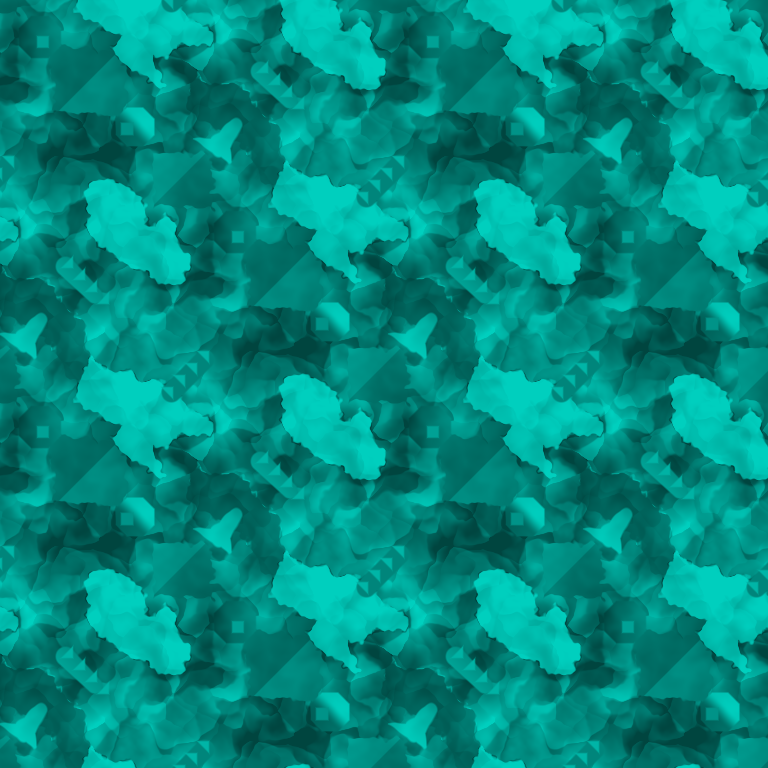
Give the GLSL for this texture, as a three.js fragment shader.

```glsl
varying vec2 vUv;

const float TILES = 3.938;     // half repeats across the canvas
const float SOFT = 0.006;      // edge smoothing in tile units
const float WARP = 0.06;       // crumpling of the facets
const float RAGGED = 0.05;     // raggedness of torn outlines
const float PITCH = 0.0615;    // spacing of the sawteeth
const float BASE_TONE = 0.49;
const float LIGHT_TONE = 0.75;
const float CONTRAST = 1.1;
const vec3 TEAL = vec3(0.0, 1.0, 0.92);

// Diagonal lattice: cell coordinates and nearest repeat
vec2 toCell(vec2 p) { return vec2(p.x + p.y, p.x - p.y) * 0.5; }
vec2 around(vec2 p, vec2 centre) {
  vec2 k = toCell(p - centre);
  return 2.0 * toCell(k - floor(k + 0.5));
}

vec2 hash2(vec2 c, float period) {
  c = floor(mod(c + 0.5, period));
  vec2 s = vec2(dot(c, vec2(127.1, 311.7)), dot(c, vec2(269.5, 183.3))) + period;
  return fract(sin(s) * 43758.55) * 2.0 - 1.0;
}

// Periodic gradient noise
float noise(vec2 k, float n) {
  vec2 p = k * n, i = floor(p), f = p - i;
  vec2 u = f * f * (3.0 - 2.0 * f), e = vec2(1.0, 0.0);
  float low = mix(dot(hash2(i, n), f), dot(hash2(i + e, n), f - e), u.x);
  float high = mix(dot(hash2(i + e.yx, n), f - e.yx), dot(hash2(i + 1.0, n), f - 1.0), u.x);
  return mix(low, high, u.y);
}
vec2 noise2(vec2 k, float n) { return vec2(noise(k, n), noise(k + 0.37, n)); }

// Tilted facets with softly joined borders
float facets(vec2 k, float n) {
  vec2 p = k * n, i = floor(p);
  float total = 0.0, weight = 0.0;
  for (int j = 0; j < 9; j++) {
    vec2 c = i + vec2(mod(float(j), 3.0), floor((float(j) + 0.5) / 3.0)) - 1.0;
    vec2 h = hash2(c, n), d = p - c - 0.5 - 0.4 * h;
    float w = exp(-50.0 * dot(d, d));
    total += w * (0.5 * h.x + dot(h.yx, d));
    weight += w;
  }
  return total / max(weight, 1e-30);
}

// Ramps that end in sharp creases
float creases(float x) {
  float s = fract(x);
  return s * (1.0 - smoothstep(0.92, 1.0, s)) - 0.46;
}

// Shape distances
float taper(vec2 p, vec2 a, vec2 b, float ra, float rb) {
  vec2 d = b - a;
  float t = clamp(dot(p - a, d) / dot(d, d), 0.0, 1.0);
  return length(p - a - d * t) - mix(ra, rb, t);
}
float box(vec2 p, vec2 size) { vec2 d = abs(p) - size; return max(d.x, d.y); }
float octagon(vec2 p, float r) { return max(box(p, vec2(r)), (abs(p.x) + abs(p.y)) * 0.707 - r); }
float teeth(vec2 p) {
  float d = 1.0;
  for (int i = 0; i < 4; i++) {
    vec2 t = p - (float(i) - 1.0) * PITCH * vec2(1.0, -1.0);
    d = min(d, max(max(t.x, -t.y), (t.y - t.x - PITCH) * 0.707));
  }
  return d;
}
float fill(float d) { return 1.0 - smoothstep(-SOFT, SOFT, d); }
float glow(vec2 p, vec2 c, float r) { return 1.0 - smoothstep(0.0, r, length(around(p, c))); }

void main() {
  vec2 q = (vUv - vec2(0.0, 1.0)) * TILES, k = toCell(q);

  // Crumpled ground with broad light and shadow
  vec2 bend = noise2(k, 6.0), crinkle = noise2(k, 19.0), grit = noise2(k, 47.0);
  vec2 kw = k + WARP * bend + 0.022 * crinkle + 0.006 * grit;
  float fold = noise(kw, 7.0) + 0.6 * noise(kw + 0.2, 15.0) + 0.2 * noise(kw, 29.0);
  float relief = 0.13 * facets(kw, 5.0) + 0.11 * facets(kw + 0.13, 11.0);
  relief += 0.13 * creases(2.0 * noise(kw + 0.4, 5.0) + 0.5 * noise(kw, 12.0));
  vec2 torn = q + RAGGED * bend + 0.05 * crinkle + 0.025 * grit;
  float shade = BASE_TONE + relief + 0.19 * fold;
  shade += 0.12 * glow(torn, vec2(1.17, -0.97), 0.25) + 0.13 * glow(torn, vec2(1.67, -0.67), 0.3);
  shade += 0.16 * glow(torn, vec2(2.05, -1.05), 0.35) - 0.14 * glow(torn, vec2(1.85, -1.64), 0.3);
  shade -= 0.12 * (glow(torn, vec2(0.49, -0.79), 0.4) + glow(torn, vec2(1.05, -1.44), 0.25));

  // Flat panels split by a straight diagonal
  vec2 c = vec2(0.94, -0.93), p = around(q, c);
  float split = smoothstep(-SOFT, SOFT, p.y - p.x - 0.03);
  float tone = 0.46 + 0.08 * split + 0.3 * p.y + 0.1 * fold;
  shade = mix(shade, tone, fill(box(around(torn, c), vec2(0.15, 0.14))));
  c = vec2(1.45, -1.42);
  p = around(q, c);
  split = smoothstep(-SOFT, SOFT, p.x - p.y);
  tone = 0.42 + 0.11 * split - 0.25 * p.x + 0.1 * fold;
  shade = mix(shade, tone, fill(box(around(torn, c), vec2(0.19, 0.17))));

  // Dark leaf with a broken rim, and a light kite below it
  p = around(torn, vec2(1.18, -0.605));
  float leaf = taper(p, vec2(-0.16, 0.09), vec2(0.0, 0.04), 0.08, 0.13);
  leaf = min(leaf, taper(p, vec2(0.0, 0.04), vec2(0.16, -0.1), 0.13, 0.1));
  leaf = min(leaf, taper(p, vec2(0.16, -0.1), vec2(0.21, -0.26), 0.1, 0.07));
  shade = mix(shade, 0.39 + 0.12 * fold + 0.2 * p.x + 0.25 * relief, fill(leaf));
  float dashes = smoothstep(0.0, 0.15, noise(k, 31.0));
  shade += 0.2 * dashes * fill(abs(leaf) - 0.004) * step(-0.1, p.x + p.y);
  p = around(q + 0.02 * crinkle, vec2(1.128, -0.733));
  float kite = min(taper(p, vec2(-0.14, 0.02), vec2(0.0, -0.02), 0.003, 0.05),
    min(taper(p, vec2(0.0, -0.02), vec2(0.08, 0.1), 0.05, 0.035), taper(p, vec2(0.0), vec2(0.05, -0.1), 0.05, 0.01)));
  shade = mix(shade, 0.68 + 0.15 * fold - 0.7 * p.y, fill(kite));

  // Torn light patches
  p = around(torn, vec2(0.692, -1.19));
  float patches = min(taper(p, vec2(-0.17, 0.18), vec2(-0.05, 0.1), 0.09, 0.11),
    min(taper(p, vec2(-0.13, 0.05), vec2(0.16, -0.17), 0.11, 0.11), taper(p, vec2(0.16, 0.0), vec2(0.18, -0.15), 0.06, 0.1)));
  p = around(torn, vec2(1.692, -1.103));
  patches = min(patches, taper(p, vec2(-0.2, 0.12), vec2(0.12, -0.03), 0.11, 0.15));
  patches = min(patches, taper(p, vec2(-0.02, -0.13), vec2(0.13, -0.34), 0.09, 0.015));
  patches = min(patches, taper(p, vec2(-0.23, 0.27), vec2(-0.2, 0.1), 0.015, 0.09));
  patches = min(patches, taper(p, vec2(0.1, 0.0), vec2(0.34, -0.09), 0.13, 0.05));
  shade = mix(shade, LIGHT_TONE + 0.15 * fold + 0.4 * relief, fill(patches));
  shade -= 0.25 * dashes * fill(abs(patches) - 0.004);

  // Octagons with square chips
  p = around(q, vec2(1.692, -1.651));
  shade = mix(shade, 0.43 + 0.3 * smoothstep(-0.05, 0.06, p.x + p.y) + 0.1 * fold, fill(octagon(p, 0.1)));
  shade = mix(shade, 0.57, fill(box(p + vec2(0.04, 0.01), vec2(0.032))));
  p = around(q, vec2(1.205, -1.19));
  shade = mix(shade, 0.42 + 0.8 * p.x + 0.12 * fold, fill(octagon(p, 0.108)));
  shade = mix(shade, 0.62, fill(box(p - vec2(0.015, -0.025), vec2(0.03))));

  // Two mirrored sawtooth runs
  p = around(q, vec2(0.436, -1.436));
  shade = mix(shade, 0.57 - 0.6 * (p.x + p.y), fill(taper(p, vec2(-0.1, 0.07), vec2(0.05, -0.08), 0.05, 0.04)));
  shade = mix(shade, 0.68, fill(teeth(p)));
  p = around(q, vec2(1.949, -0.923)) * vec2(1.0, -1.0);
  shade = mix(shade, 0.52, fill(taper(p, vec2(-0.07, 0.09), vec2(0.1, -0.08), 0.05, 0.05)));
  shade = mix(shade, 0.69, fill(teeth(p)));

  gl_FragColor = vec4(TEAL * clamp(mix(BASE_TONE, shade, CONTRAST), 0.27, 0.81), 1.0);
}
```
